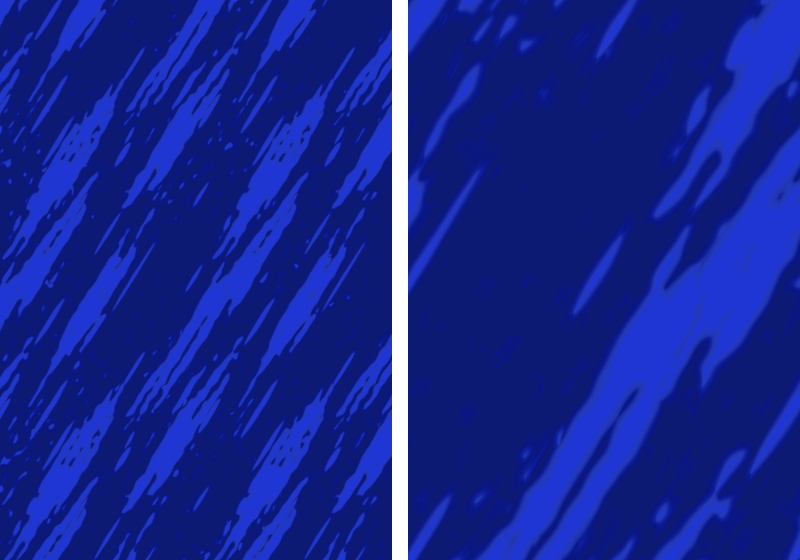
Left: the whole. Right: its middle third, enlarged.
A Shadertoy shader for this pattern:

```glsl
// Ragged diagonal dry-brush strokes in bright blue on navy, in a loose repeat.

const vec3 NAVY = vec3(0.05, 0.10, 0.45);
const vec3 HALO = vec3(0.04, 0.09, 0.51);
const vec3 RIM_OUTER = vec3(0.05, 0.12, 0.62);
const vec3 RIM_INNER = vec3(0.13, 0.20, 0.65);
const vec3 MID_BLUE = vec3(0.13, 0.22, 0.75);
const vec3 BLUE = vec3(0.12, 0.21, 0.83);

const vec2 TILE = vec2(0.375, 0.544);       // repeat size, canvas height = 1
const vec2 BRUSH_DIR = vec2(0.53, 0.848);   // unit vector along the strokes
const int BROAD_COUNT = 5;
const int SLIVER_COUNT = 11;

vec2 hash2(vec2 p) {
    vec3 a = fract(p.xyx * vec3(0.1031, 0.1030, 0.0973));
    a += dot(a, a.yzx + 33.33);
    return fract((a.xx + a.yz) * a.zy);
}

float cornerGradient(vec2 cell, vec2 offset) {
    float angle = 6.2832 * hash2(cell).x;
    return dot(vec2(cos(angle), sin(angle)), offset);
}

float gradientNoise(vec2 p) {
    vec2 i = floor(p), f = fract(p);
    vec2 w = f * f * f * (f * (f * 6.0 - 15.0) + 10.0);
    vec2 e = vec2(1.0, 0.0);
    float low = mix(cornerGradient(i, f), cornerGradient(i + e, f - e), w.x);
    float high = mix(cornerGradient(i + e.yx, f - e.yx),
                     cornerGradient(i + 1.0, f - 1.0), w.x);
    return mix(low, high, w.y) * 1.4;
}

// x runs along the brush direction, y across it
vec2 toBrush(vec2 p) {
    return vec2(dot(p, BRUSH_DIR), dot(p, vec2(-BRUSH_DIR.y, BRUSH_DIR.x)));
}

// Positive inside one tiled stroke; noise frays the rim and opens dry slits
float strokeField(vec2 p, vec2 centre, vec2 halfSize, float seed, float rough) {
    vec2 q = toBrush(mod(p - centre + 0.5 * TILE, TILE) - 0.5 * TILE);
    float body = min(1.0 - length(q / halfSize), 0.45);
    float bristles = gradientNoise(q * vec2(8.0, 78.0) + seed * 17.3);
    float grain = gradientNoise(q * vec2(42.0, 110.0) + seed * 9.7);
    return body + rough * (0.85 * bristles + 0.36 * grain);
}

// A family of strokes over a slanted share of the tile, leaving open ground
float strokeFamily(vec2 p, int count, float spread, vec2 minSize, vec2 maxSize,
                   float seed, float rough) {
    float field = -1.0;
    for (int i = 0; i < count; i++) {
        float id = float(i) + seed;
        vec2 place = fract(id * vec2(0.7549, 0.5698));
        vec2 centre = TILE * vec2(place.x * spread + place.y, place.y);
        centre += 0.03 * (hash2(vec2(id, seed)) - 0.5);
        vec2 halfSize = mix(minSize, maxSize, hash2(vec2(seed, id + 5.0)));
        field = max(field, strokeField(p, centre, halfSize, id, rough));
    }
    return field;
}

// Stray specks, gathered in loose patches
float fleckField(vec2 p) {
    vec2 q = toBrush(p);
    float patches = gradientNoise(q * vec2(4.0, 7.0) + 31.0);
    return gradientNoise(q * vec2(42.0, 95.0) + 71.0) - 0.80 + 0.5 * patches;
}

float paintField(vec2 p) {
    float broad = strokeFamily(p, BROAD_COUNT, 0.8, vec2(0.105, 0.017), vec2(0.165, 0.027), 3.0, 0.92);
    float slivers = strokeFamily(p, SLIVER_COUNT, 1.0, vec2(0.015, 0.002), vec2(0.085, 0.005), 41.0, 0.45);
    return max(max(broad, slivers), fleckField(p));
}

// Approximate signed distance to the paint edge
float paintDistance(vec2 p) {
    vec2 h = vec2(0.0008, 0.0);
    float field = paintField(p);
    vec2 slope = vec2(paintField(p + h), paintField(p + h.yx)) - field;
    return field / max(length(slope) / h.x, 7.0);
}

vec3 paintColour(float d, float soft) {
    vec3 colour = mix(NAVY, HALO, smoothstep(-soft, soft, d + 0.0046));
    colour = mix(colour, RIM_OUTER, smoothstep(-soft, soft, d + 0.0014));
    colour = mix(colour, RIM_INNER, smoothstep(-soft, soft, d));
    colour = mix(colour, MID_BLUE, smoothstep(-soft, soft, d - 0.0012));
    return mix(colour, BLUE, smoothstep(-soft, soft, d - 0.0042));
}

void mainImage(out vec4 fragColor, in vec2 fragCoord) {
    vec2 p = fragCoord / iResolution.y;
    float soft = max(0.0010, 0.5 / iResolution.y);
    fragColor = vec4(paintColour(paintDistance(p), soft), 1.0);
}
```
